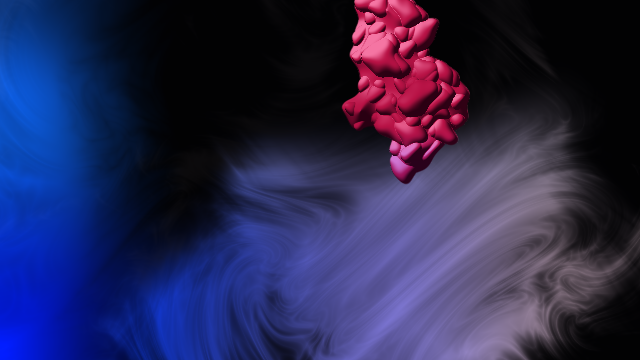
Give the GLSL for this background, as a WebGL 2 fragment shader.

```glsl
#version 300 es
precision highp float;
// Coloured smoke on black: a blue bank at the left, a lavender cloud below, and a
// pink ink plume hanging from the top. Smoke is folded layers of ridged sines shaped
// by soft puffs; the plume is a height field of cellular domes lit from the upper left.

uniform vec2 u_resolution;
out vec4 fragColor;

#define SMOKE_SCALE 4.5
#define SWIRL 0.75
#define SMOKE_GAIN 0.95
#define BLUE_REACH 0.49
#define LOBE_SIZE 0.085
#define PLUME_BLEND 0.025
#define LIGHT_DIR vec3(-0.45, 0.55, 0.65)

const mat2 TURN = mat2(0.83, 0.56, -0.56, 0.83);

// Soft puffs of the cloud: centre, radius, weight
const vec4 PUFFS[9] = vec4[9](
    vec4(0.42, 0.08, 0.20, 0.50), vec4(0.62, 0.12, 0.25, 0.75), vec4(0.95, 0.25, 0.33, 0.90),
    vec4(0.77, 0.48, 0.15, 0.45), vec4(1.10, 0.03, 0.28, 0.50), vec4(1.30, 0.25, 0.33, 0.90),
    vec4(1.42, 0.50, 0.20, 0.50), vec4(1.58, 0.68, 0.18, 0.26), vec4(1.62, 0.25, 0.20, 0.38));

// Body of the plume: centre, radius
const vec3 BODY[6] = vec3[6](
    vec3(1.076, 0.960, 0.092), vec3(1.090, 0.840, 0.100), vec3(1.160, 0.725, 0.110),
    vec3(1.015, 0.700, 0.050), vec3(1.255, 0.705, 0.050), vec3(1.150, 0.590, 0.065));

vec2 hash2(vec2 p) {
    return fract(sin(vec2(dot(p, vec2(127.1, 311.7)), dot(p, vec2(269.5, 183.3)))) * 43758.5);
}

// Folded ridged sines, 0..1 with a mean near 0.36
float wisps(vec2 p) {
    float f = SMOKE_SCALE, gain = 1.0, sum = 0.0, total = 0.0;
    for (int i = 0; i < 7; i++) {
        p += SWIRL / f * sin(f * p.yx + vec2(1.3, 4.1) * float(i + 1));
        sum += gain * (1.0 - abs(sin(f * p.x + sin(0.7 * f * p.y))));
        total += gain;
        gain *= 0.7;
        f *= 1.65;
        p = TURN * p;
    }
    return sum / total;
}

float cloudCover(vec2 p) {
    float cover = 0.0;
    for (int i = 0; i < 9; i++) {
        vec2 d = (p - PUFFS[i].xy) / PUFFS[i].z;
        cover += PUFFS[i].w * exp(-dot(d, d));
    }
    return cover;
}

vec3 cloudColor(vec2 p) {
    vec3 c = mix(vec3(0.05, 0.18, 0.70), vec3(0.38, 0.36, 0.65), smoothstep(0.35, 1.1, p.x));
    c = mix(c, vec3(0.56, 0.48, 0.54), smoothstep(1.05, 1.6, p.x));
    return mix(c, vec3(0.40, 0.40, 0.48), 0.55 * smoothstep(0.25, 0.65, p.y));
}

vec3 smoke(vec2 p) {
    float n = wisps(p);
    float broad = wisps(p * 0.55 + 3.7);
    vec2 q = p + 0.22 * vec2(broad - 0.36, n - 0.36);

    // Blue bank
    float bank = smoothstep(BLUE_REACH, 0.03, q.x) * mix(1.0, 0.5, smoothstep(0.7, 1.0, p.y));
    vec3 blue = mix(vec3(0.0, 0.09, 0.82), vec3(0.04, 0.35, 0.86), smoothstep(0.1, 0.65, p.y));
    vec3 col = vec3(0.006, 0.006, 0.012) + blue * bank * (0.7 + 0.8 * broad);

    // Cloud, then thin strands in the dark air
    float density = smoothstep(0.15, 1.1, cloudCover(q) * (0.5 + 1.4 * n));
    vec3 lit = cloudColor(p) * (0.68 + 0.85 * n) * SMOKE_GAIN;
    col = mix(col, lit, density * 0.95);
    float strands = smoothstep(0.38, 0.75, n) * (1.0 - density);
    float air = 0.08 + 0.45 * smoothstep(1.3, 1.5, p.x) * smoothstep(0.98, 0.7, p.y);
    return col + vec3(0.46, 0.40, 0.42) * strands * air;
}

float plumeBody(vec2 p) {
    float sum = 0.0;
    for (int i = 0; i < 6; i++)
        sum += exp((BODY[i].z - length(p - BODY[i].xy)) / PLUME_BLEND);
    return -PLUME_BLEND * log(sum);
}

float bodyHeight(float d) { return sqrt(max(-d, 0.0) * 0.12); }

// Height of the plume (x) and signed distance to its outline (y)
vec2 plume(vec2 p) {
    p += 0.011 * sin(38.0 * p.yx + vec2(0.5, 2.0)) + 0.004 * sin(91.0 * p.yx);
    float edge = plumeBody(p);
    float height = bodyHeight(edge);
    float size = LOBE_SIZE;
    for (int k = 0; k < 2; k++) {
        vec2 cell = floor(p / size);
        for (int j = 0; j < 9; j++) {
            vec2 id = cell + vec2(j % 3 - 1, j / 3 - 1);
            vec2 rnd = hash2(id + float(k) * 17.0);
            vec2 c = (id + 0.15 + 0.7 * rnd) * size;
            float r = size * (0.38 + 0.3 * rnd.y), d = length(p - c), base = plumeBody(c);
            if (base > -0.2 * r) continue;
            edge = min(edge, d - r);
            if (d < r) height = max(height, bodyHeight(base) + sqrt(r * r - d * d) - 0.4 * r);
        }
        size *= 0.55;
    }
    return vec2(height, edge);
}

vec3 plumeColor(vec2 p, float height) {
    float e = 0.003;
    vec2 slope = (vec2(plume(p + vec2(e, 0.0)).x, plume(p + vec2(0.0, e)).x) - height) / e;
    vec3 normal = normalize(vec3(-clamp(slope, -2.5, 2.5), 1.0));
    float light = 0.12 + 0.88 * max(dot(normal, normalize(LIGHT_DIR)), 0.0);
    // Shaded hollow in the middle and at the lower left
    light *= 1.0 - 0.42 * exp(-dot(p - vec2(1.15, 0.75), p - vec2(1.15, 0.75)) / 0.008);
    light *= 1.0 - 0.5 * exp(-dot(p - vec2(1.0, 0.68), p - vec2(1.0, 0.68)) / 0.006);
    vec3 c = mix(vec3(0.16, 0.0, 0.07), vec3(0.72, 0.07, 0.27), smoothstep(0.05, 0.55, light));
    c = mix(c, vec3(0.96, 0.46, 0.64), smoothstep(0.5, 0.95, light));
    return mix(c, c * vec3(0.85, 1.0, 1.3), smoothstep(0.66, 0.54, p.y));
}

void main() {
    vec2 p = gl_FragCoord.xy / u_resolution.y;
    float pixel = 1.0 / u_resolution.y;
    vec3 col = smoke(p);
    if (abs(p.x - 1.14) < 0.26 && p.y > 0.45) {
        vec2 ink = plume(p);
        col = mix(col, plumeColor(p, ink.x), smoothstep(pixel, -pixel, ink.y));
    }
    fragColor = vec4(clamp(col, 0.0, 1.0), 1.0);
}
```
